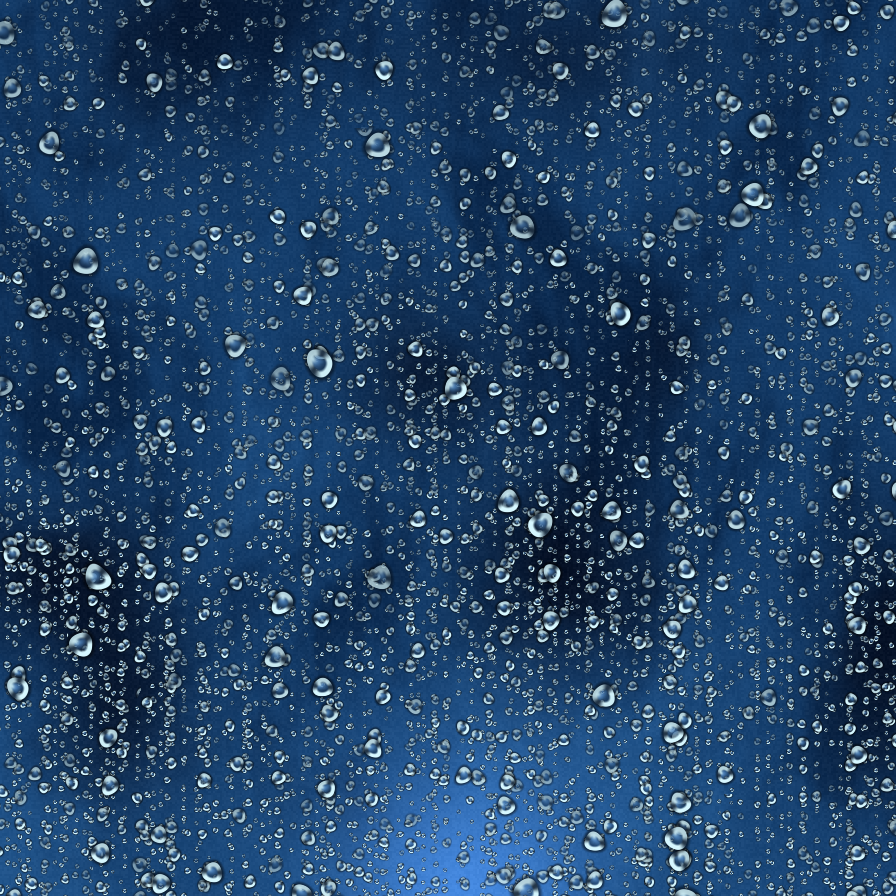
Write a WebGL 1 fragment shader that draws this texture.

```glsl
precision highp float;
uniform vec2 u_resolution;

const vec3 NIGHT = vec3(0.01, 0.035, 0.10);
const vec3 DEEP = vec3(0.03, 0.13, 0.26);
const vec3 BLUE = vec3(0.08, 0.24, 0.42);
const vec3 HAZE = vec3(0.15, 0.37, 0.60);
const vec3 GLOW = vec3(0.28, 0.55, 0.90);
const vec3 SKY = vec3(0.36, 0.60, 0.86);
const vec3 RIM = vec3(0.84, 0.97, 1.0);

float hash(vec2 p) {
  return fract(sin(dot(p, vec2(127.1, 311.7))) * 43758.5);
}

vec2 hash2(vec2 p) {
  return vec2(hash(p), hash(p + 41.3));
}

// Soft round patch, 1 at its centre
float patchAt(vec2 p, vec2 centre, vec2 size) {
  vec2 q = (p - centre) / size;
  return exp(-dot(q, q));
}

// Layered, warped sines in about -1..1
float clouds(vec2 p) {
  float sum = 0.0;
  float amp = 0.5;
  for (int i = 0; i < 5; i++) {
    p += 0.4 * sin(p.yx * 1.3 + float(i) * 2.1);
    sum += amp * sin(p.x + 1.7) * sin(p.y + 0.4);
    p = mat2(1.5, 1.1, -1.1, 1.5) * p;
    amp *= 0.6;
  }
  return sum;
}

// Unlit areas behind the glass
float gloomAt(vec2 uv) {
  vec2 p = uv + 0.03 * vec2(clouds(uv * 17.0), clouds(uv * 15.0 + 5.0));
  float g = patchAt(p, vec2(0.63, 0.37), vec2(0.10, 0.12));
  g += 0.85 * patchAt(p, vec2(0.06, 0.35), vec2(0.12, 0.08));
  g += 0.85 * patchAt(p, vec2(0.14, 0.22), vec2(0.08, 0.10));
  g += 0.7 * patchAt(p, vec2(0.48, 0.59), vec2(0.10, 0.08));
  g += 0.9 * patchAt(p, vec2(1.0, 0.28), vec2(0.07, 0.14));
  g += 0.55 * patchAt(p, vec2(0.73, 0.59), vec2(0.06, 0.08));
  g += 0.5 * patchAt(p, vec2(0.62, 0.94), vec2(0.20, 0.09));
  g += 0.5 * patchAt(p, vec2(0.20, 0.98), vec2(0.13, 0.14));
  return min(g, 1.0);
}

vec3 backdrop(vec2 uv, float gloom) {
  float cloud = clouds(uv * vec2(9.0, 7.0));
  float streak = clouds(uv * vec2(70.0, 14.0));
  float tone = cloud * 0.8 + streak * 0.16 + 0.12 - 0.35 * uv.y;
  vec3 col = mix(BLUE, HAZE, 0.7 * smoothstep(0.0, 0.8, tone));
  col = mix(col, DEEP, 0.85 * smoothstep(0.0, -0.6, tone));
  col = mix(col, NIGHT, 0.92 * gloom);
  col = mix(col, HAZE, 0.55 * patchAt(uv, vec2(0.50, 0.0), vec2(0.40, 0.22)));
  col = mix(col, GLOW, 0.95 * patchAt(uv, vec2(0.52, 0.0), vec2(0.13, 0.13)));
  return col + 0.035 * (hash(floor(uv * 400.0)) - 0.5);
}

// One bead: p is in radii, soft is the edge width in radii
vec3 shadeDrop(vec3 col, vec2 p, float soft, float strength, float tilt) {
  float d = length(p);
  vec2 n = p / max(d, 0.001);
  float body = 1.0 - smoothstep(1.0 - soft, 1.0 + soft, d);
  float halo = 1.0 - smoothstep(1.0, 1.45, d);
  float facing = dot(n, normalize(vec2(tilt, -1.0)));
  float crescent = smoothstep(-0.1, 0.65, facing) + 0.8 * smoothstep(0.2, 0.85, -facing);
  float ring = smoothstep(0.42, 0.7, d);
  float cap = patchAt(p, vec2(-0.1, 0.2), vec2(0.6, 0.4));
  vec3 inside = mix(col * 0.6, SKY, 0.12 + 0.6 * cap);
  inside = mix(inside, mix(DEEP * 0.6, RIM, 0.15 + 0.85 * crescent), ring);
  inside = mix(inside, RIM, 0.75 * patchAt(p, vec2(-0.3, 0.42), vec2(0.24)));
  col *= 1.0 - 0.55 * halo * strength;
  return mix(col, inside, body * strength);
}

// Scattered beads; align pulls them into vertical trails
vec3 addDrops(vec3 col, vec2 uv, float grid, float seed, float align, float gloom) {
  vec2 p = uv * grid + seed * vec2(7.37, 3.19);
  float column = floor(p.x);
  p.y += 9.0 * hash(vec2(column, seed));
  vec2 cell = floor(p);
  vec2 id = cell + seed * 23.7;
  vec2 rnd = hash2(id);
  vec2 shape = hash2(id + 13.1);
  float lane = hash(vec2(column, seed + 5.0));
  float trail = sin(cell.y * 9.0 / grid + lane * 40.0) * align;
  float density = 0.20 + 0.24 * align + 0.22 * trail + 0.3 * align * (lane - 0.5);
  density += 0.35 * gloom * (1.0 - uv.y) * align + 0.22 * (0.5 - uv.y) * align;
  if (hash(id + 29.5) > density) return col;

  vec2 centre = 0.32 + 0.36 * vec2(mix(rnd.x, lane, align * 0.75), rnd.y);
  float radius = mix(0.11, 0.19, shape.x) * mix(0.9, 1.1, align);
  float angle = (shape.y - 0.5) * 1.6;
  float c = cos(angle);
  float s = sin(angle);
  vec2 q = mat2(c, s, -s, c) * (fract(p) - centre) / radius;
  q.y /= mix(0.9, 1.25, rnd.x);
  q.x += 0.2 * q.y * q.y * (shape.y - 0.5);
  q *= 1.0 + 0.06 * sin(3.0 * atan(q.y, q.x + 0.0001) + 6.0 * rnd.y);
  float soft = grid / (u_resolution.y * radius) * 0.6;
  float strength = mix(0.4, 1.15, hash(id + 3.7)) * mix(1.1, 0.65, uv.y);
  strength = min(1.0, strength + 0.3 * gloom * (1.0 - uv.y) + 0.3 * (1.0 - align));
  return shadeDrop(col, q, min(soft, 0.5), strength, rnd.y - 0.3);
}

void main() {
  vec2 uv = gl_FragCoord.xy / u_resolution;
  float gloom = gloomAt(uv);
  vec3 col = backdrop(uv, gloom);
  // Fine spray first, large beads on top
  for (int i = 0; i < 8; i++) {
    float level = 7.0 - float(i);
    float grid = 12.0 * pow(1.3, level);
    col = addDrops(col, uv, grid, level + 1.0, smoothstep(0.0, 4.5, level), gloom);
  }
  gl_FragColor = vec4(col, 1.0);
}
```
